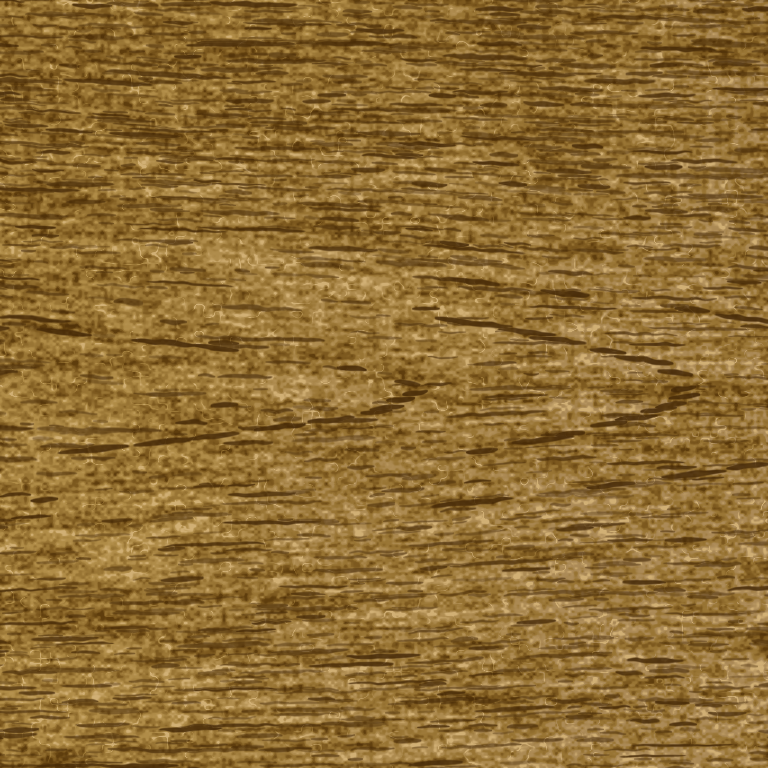
Reproduce this texture procedurally as a WebGL 1 fragment shader.

```glsl
precision highp float;

uniform vec2 u_resolution;

const vec3 PORE = vec3(0.26, 0.15, 0.02);
const vec3 UMBER = vec3(0.37, 0.24, 0.05);
const vec3 BROWN = vec3(0.49, 0.35, 0.12);
const vec3 TAN = vec3(0.60, 0.46, 0.205);
const vec3 GOLD = vec3(0.69, 0.55, 0.28);
const vec3 PALE = vec3(0.67, 0.54, 0.34);
const vec3 CREAM = vec3(0.82, 0.69, 0.46);

float hash(vec2 p) {
  return fract(sin(dot(p, vec2(127.1, 311.7))) * 43758.5453);
}

float noise(vec2 p) {
  vec2 i = floor(p);
  vec2 f = fract(p);
  f = f * f * (3.0 - 2.0 * f);
  float low = mix(hash(i), hash(i + vec2(1.0, 0.0)), f.x);
  float high = mix(hash(i + vec2(0.0, 1.0)), hash(i + vec2(1.0, 1.0)), f.x);
  return mix(low, high, f.y);
}

// Thin lens with tapered ends
float dash(vec2 d, vec2 halfSize) {
  float taper = max(1.0 - d.x * d.x / (halfSize.x * halfSize.x), 0.0);
  float edge = abs(d.y) - halfSize.y * sqrt(taper);
  return (1.0 - smoothstep(-0.0013, 0.0014, edge)) * smoothstep(0.0, 0.2, taper);
}

// Share of cells holding a pore, by height on the board
float poreDensity(float y) {
  float upper = smoothstep(0.56, 0.8, y);
  float lower = 1.0 - smoothstep(0.2, 0.42, y);
  return 0.23 + 0.42 * upper + 0.24 * lower;
}

// Scattered pores, one candidate per jittered cell
float poreLayer(vec2 p, vec2 cell, float thickness, float seed) {
  float cover = 0.0;
  vec2 home = floor(p / cell);
  for (int j = -1; j <= 1; j++) {
    for (int i = -1; i <= 1; i++) {
      vec2 id = home + vec2(float(i), float(j));
      vec2 key = id + seed;
      vec2 center = (id + vec2(hash(key), hash(key + 17.3))) * cell;
      float size = hash(key + 41.9);
      vec2 halfSize = vec2(cell.x * mix(0.25, 0.95, size * size), thickness * mix(0.5, 1.1, hash(key + 63.1)));
      float present = step(hash(key + 88.7), poreDensity(center.y));
      float depth = mix(0.5, 1.0, hash(key + 29.5));
      cover = max(cover, present * depth * dash(p - center, halfSize));
    }
  }
  return cover;
}

// Parabolic growth ring opening to the left, drawn as stepped pores
float ringArch(vec2 p, vec2 tip, vec2 reach, float seed) {
  float cover = 0.0;
  for (int k = 0; k < 19; k++) {
    float n = float(k);
    float t = (n - 9.0) / 9.0 + 0.07 * (hash(vec2(n, seed)) - 0.5);
    vec2 center = tip + reach * vec2(-t * t, t);
    center.x += 0.025 * (hash(vec2(n, seed + 5.0)) - 0.5);
    vec2 d = p - center;
    d.y += 0.1 * sign(t) * d.x;
    vec2 halfSize = vec2(0.017 + 0.04 * abs(t) * hash(vec2(n, seed + 9.0)), 0.0036);
    float present = step(0.12, hash(vec2(n, seed + 13.0)));
    cover = max(cover, present * dash(d, halfSize));
  }
  return cover;
}

// Five-step wood ramp, dark to light
vec3 woodRamp(float tone, vec3 gold) {
  vec3 c = mix(UMBER, BROWN, smoothstep(0.0, 0.25, tone));
  c = mix(c, TAN, smoothstep(0.25, 0.5, tone));
  c = mix(c, gold, smoothstep(0.5, 0.75, tone));
  return mix(c, CREAM, smoothstep(0.75, 1.05, tone));
}

void main() {
  vec2 p = gl_FragCoord.xy / u_resolution;

  // Grain leans toward the middle line as it runs right
  float side = clamp((p.y - 0.49) / 0.12, -1.0, 1.0);
  float lean = side * mix(0.055, 0.025, smoothstep(0.1, 0.45, abs(p.y - 0.49)));
  float ripple = 0.012 * (noise(p * vec2(4.0, 7.0)) - 0.5);
  float ragged = 0.003 * (noise(p * vec2(75.0, 90.0)) - 0.5);
  vec2 grain = vec2(p.x, p.y + lean * (p.x - 0.5) + ripple + ragged);

  // Surface tone: streaks, speckle and curled glints
  float streak = noise(grain * vec2(13.0, 190.0) + 3.0);
  float band = noise(grain * vec2(3.0, 26.0) + 8.0);
  float speckle = noise(p * vec2(120.0, 165.0));
  float fine = noise(p * vec2(240.0, 270.0) + 31.0);
  float curl = 1.0 - abs(2.0 * noise(p * vec2(85.0, 115.0) + 57.0) - 1.0);
  float glint = smoothstep(0.84, 1.0, curl) * smoothstep(0.5, 0.85, noise(p * 70.0 + 12.0));
  float shade = 0.06 * (p.x - 0.5) - 0.08 * smoothstep(0.6, 0.95, p.y);
  float tone = 0.55 + shade + 0.5 * (streak - 0.5) + 0.22 * (band - 0.5);
  tone += 0.55 * (speckle - 0.5) + 0.5 * (fine - 0.5) + 0.4 * glint;

  float paleness = smoothstep(0.1, 0.95, p.x + 0.5 * (noise(p * 5.0) - 0.5) + 0.25 * (0.5 - p.y));
  vec3 color = woodRamp(tone, mix(GOLD, PALE, paleness));

  // Dark pores and growth rings
  float pores = poreLayer(grain, vec2(0.075, 0.0125), 0.0031, 0.0);
  pores = max(pores, 0.75 * poreLayer(grain, vec2(0.04, 0.0095), 0.0021, 200.0));
  vec2 ringPoint = p + vec2(0.0, ragged);
  float rings = ringArch(ringPoint, vec2(0.53, 0.49), vec2(0.54, 0.085), 1.0);
  rings = max(rings, ringArch(ringPoint, vec2(0.885, 0.495), vec2(0.31, 0.09), 2.0));
  rings = max(rings, ringArch(ringPoint, vec2(1.25, 0.49), vec2(0.6, 0.14), 3.0));
  float wear = 0.78 + 0.22 * speckle;
  color = mix(color, PORE, 0.92 * wear * max(pores, rings));

  gl_FragColor = vec4(color, 1.0);
}
```
